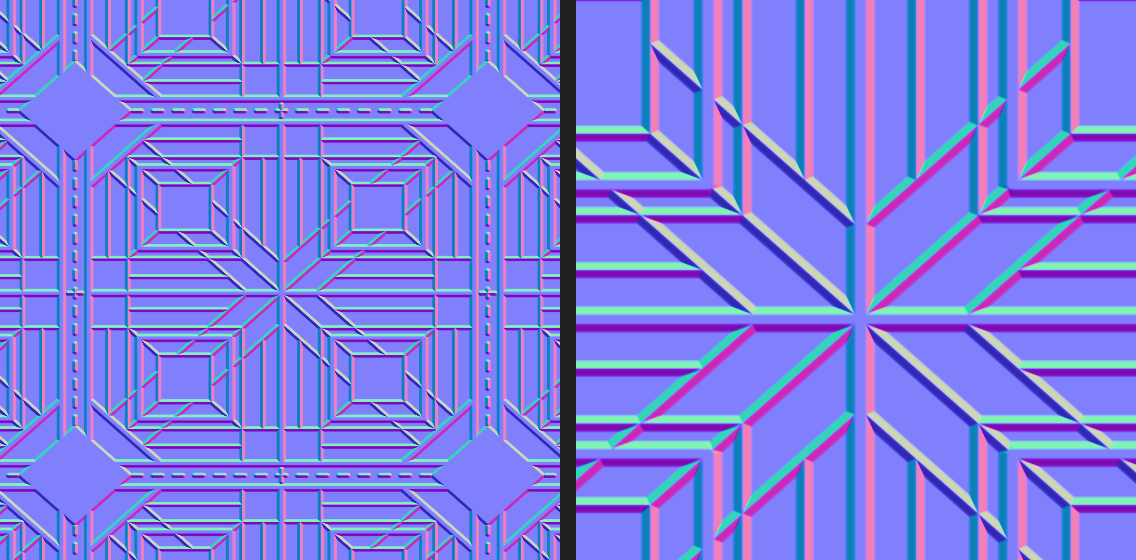
Left, the full canvas; right, a detail of the centre.
Reproduce this texture map procedurally as a Shadertoy shader.

```glsl
// Tangent-space normal map of raised geometric panel lines in a mirrored tile.
#define TILE_SIZE vec2(0.737, 0.651)
#define TILE_CENTER vec2(0.5026, 0.4766)
#define THIN 0.007
#define WIDE 0.016
#define BEVEL 0.016
#define RELIEF 0.0092
#define PANEL_CENTER 0.468
#define DIAMOND_RADIUS 0.276
#define DASH_PERIOD 0.1
#define DASH_HALF 0.029
#define SAMPLE_STEP 0.0008

float segment(vec2 p, vec2 a, vec2 b) {
    vec2 pa = p - a, ba = b - a;
    return length(pa - ba * clamp(dot(pa, ba) / dot(ba, ba), 0.0, 1.0));
}

float squareDistance(vec2 p, float halfSize) {
    vec2 d = abs(p - PANEL_CENTER) - halfSize;
    return length(max(d, 0.0)) + min(max(d.x, d.y), 0.0);
}

// Signed distance to the ridges; p runs from tile center (0,0) to corner (1,1).
float ridgeDistance(vec2 p) {
    // Fold across the diagonal, so that x >= y.
    p = vec2(max(p.x, p.y), min(p.x, p.y));
    float innerBox = squareDistance(p, 0.1285);

    // Nested square frames.
    float thin = min(abs(innerBox), abs(squareDistance(p, 0.277)));
    float wide = abs(squareDistance(p, 0.222));

    // Mitre lines at the frame corners.
    thin = min(thin, segment(p, vec2(0.0), vec2(0.34)));
    thin = min(thin, segment(p, vec2(0.597), vec2(0.745)));
    thin = min(thin, segment(p, vec2(0.597, 0.34), vec2(0.745, 0.19)));

    // Straight strips around the frames.
    thin = min(thin, segment(p, vec2(0.255, 0.09), vec2(0.745, 0.09)));
    thin = min(thin, segment(p, vec2(0.19, 0.19), vec2(0.934, 0.19)));
    thin = min(thin, segment(p, vec2(0.745, 0.0), vec2(0.745, 0.19)));
    thin = min(thin, segment(p, vec2(0.84, 0.19), vec2(0.84, 0.68)));

    // Diagonal band, hidden inside the inner box.
    float band = segment(p, vec2(0.165, 0.0), vec2(0.8425, 0.6775));
    thin = min(thin, max(band, -innerBox));

    // Dashed center line of the border, with a cross tick.
    float dashIndex = clamp(round(p.y / DASH_PERIOD), 0.0, 7.0);
    vec2 dash = vec2(p.x - 1.0, p.y - dashIndex * DASH_PERIOD);
    dash.y = max(abs(dash.y) - DASH_HALF + THIN, 0.0);
    thin = min(thin, length(dash));
    thin = min(thin, segment(p, vec2(0.965, 0.0), vec2(1.0, 0.0)));

    // Axes, border rails and corner chamfers.
    wide = min(wide, segment(p, vec2(0.0), vec2(0.934, 0.0)));
    wide = min(wide, segment(p, vec2(0.934, 0.0), vec2(0.934)));
    wide = min(wide, segment(p, vec2(0.925, 0.597), vec2(0.761)));

    // Flat diamond on the tile corner.
    float diamond = (2.0 - p.x - p.y - DIAMOND_RADIUS) * 0.7071;
    return min(min(thin - THIN, wide - WIDE), diamond);
}

float height(vec2 uv) {
    vec2 cell = fract((uv - TILE_CENTER) / TILE_SIZE + 0.5) - 0.5;
    float d = ridgeDistance(abs(cell) * 2.0);
    return 1.0 - smoothstep(-0.5 * BEVEL, 0.5 * BEVEL, d);
}

void mainImage(out vec4 fragColor, in vec2 fragCoord) {
    vec2 uv = fragCoord / iResolution.xy;
    vec2 e = vec2(SAMPLE_STEP, 0.0);

    // Central differences give the surface slope.
    vec2 slope = vec2(height(uv + e.xy) - height(uv - e.xy),
                      height(uv + e.yx) - height(uv - e.yx)) / (2.0 * SAMPLE_STEP);
    vec3 normal = normalize(vec3(-slope * RELIEF, 1.0));
    fragColor = vec4(normal * vec3(0.5, 0.5, 0.49) + 0.5, 1.0);
}
```
